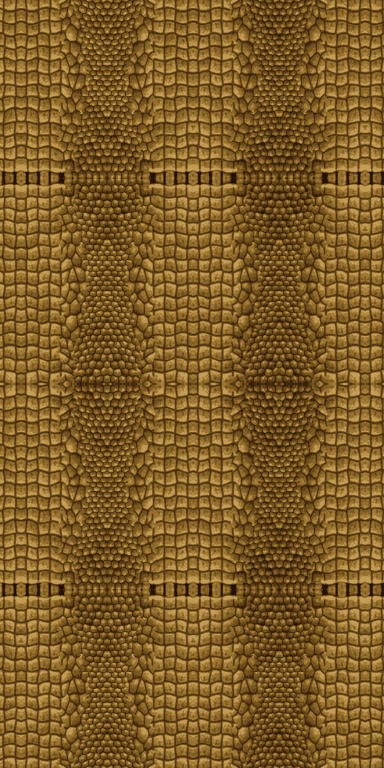
This texture is drawn by a WebGL 2 fragment shader. Its source:

```glsl
#version 300 es
precision highp float;

uniform vec2 u_resolution;
out vec4 fragColor;

vec3 hash3(vec2 cell) {
    vec3 q = vec3(dot(cell, vec2(127.1, 311.7)), dot(cell, vec2(269.5, 183.3)), dot(cell, vec2(419.2, 371.9)));
    return fract(sin(q) * 43758.5);
}

// Cellular scales: x = gap to the neighbour, yz = offset from the centre, w = random tint
vec4 scales(vec2 g, float jitter, float stagger) {
    vec2 base = floor(g);
    float nearest = 9.0, second = 9.0, tint = 0.0;
    vec2 offset = vec2(0.0);
    for (int j = -1; j <= 1; j++) {
        for (int i = -2; i <= 1; i++) {
            vec2 cell = base + vec2(i, j);
            vec3 rnd = hash3(cell);
            vec2 centre = cell + 0.5 + (rnd.xy - 0.5) * jitter;
            centre.x += stagger * mod(cell.y, 2.0);
            float d = length(g - centre);
            if (d < nearest) {
                second = nearest;
                nearest = d;
                offset = g - centre;
                tint = rnd.z;
            } else {
                second = min(second, d);
            }
        }
    }
    return vec4(second - nearest, offset, tint);
}

// Dark umber through bronze to pale gold
vec3 goldRamp(float tone) {
    vec3 c = mix(vec3(0.13, 0.07, 0.02), vec3(0.24, 0.14, 0.04), smoothstep(-0.1, 0.08, tone));
    c = mix(c, vec3(0.37, 0.25, 0.09), smoothstep(0.06, 0.24, tone));
    c = mix(c, vec3(0.47, 0.34, 0.12), smoothstep(0.22, 0.44, tone));
    c = mix(c, vec3(0.60, 0.45, 0.18), smoothstep(0.46, 0.70, tone));
    return mix(c, vec3(0.77, 0.62, 0.34), smoothstep(0.70, 0.98, tone));
}

vec3 leather(vec2 uv) {
    // Mirrored bands: across = 0 on the plates, 1 amid the beads
    float band = (uv.x - 0.503) / 0.448;
    float across = abs(band - round(band)) * 2.0;
    float along = abs(mod(uv.y - 0.232, 0.536) - 0.268) / 0.268;
    float swell = sin(along * 6.2832);
    float waist = cos(along * 6.2832);

    // Square plates, irregular flank scales and fine staggered beads
    float bend = 0.8 * across * across * swell + 0.1 * sin(across * 21.0 + along * 9.0);
    vec4 plate = scales(vec2(across * 7.5 + 0.5, along * 16.5 + bend), 0.22, 0.0);
    vec4 flank = scales(vec2(across * 9.5, along * 20.0 + bend * 2.0), 0.75, 0.5);
    float arc = swell * (6.0 * (1.0 - across) * (1.0 - across) - 1.2);
    vec4 bead = scales(vec2(across * 12.0 + 0.5, along * 34.0 + arc), 0.32, 0.5);

    // Ragged borders that follow the waist of the bead band
    float ragged = across + 0.035 * sin(along * 47.0 + 2.0 * sin(along * 19.0));
    float toFlank = smoothstep(0.44, 0.52, ragged);
    float toBead = smoothstep(0.64, 0.73, ragged + 0.06 * waist);
    vec4 s = mix(mix(plate, flank, toFlank), bead, toBead);

    // Rounded relief, glints and grooves
    float shadow = smoothstep(0.3, 0.8, across + 0.07 * waist);
    float deep = step(0.0, band) * step(band, 1.0);
    float tone = mix(0.76, 0.45 - 0.07 * deep - 0.05 * waist, shadow);
    tone += dot(s.yz, vec2(-0.22, 0.50)) + (s.w - 0.5) * 0.24;
    tone += 0.32 * smoothstep(0.32, 0.05, length(s.yz - vec2(-0.08, 0.2))) * shadow;

    // Dark keel in each plate and wrinkles beside the row seams
    float onPlate = 1.0 - toFlank;
    tone -= 0.26 * onPlate * smoothstep(0.16, 0.02, length((plate.yz + vec2(0.05, 0.15)) * vec2(1.0, 0.5)));
    tone += 0.16 * onPlate * smoothstep(0.1, 0.0, abs(abs(plate.z) - 0.34));

    // Fine creases and broad wear
    tone += 0.13 * sin(across * 84.0 + 2.0 * sin(along * 71.0)) * sin(along * 240.0 + 2.0 * sin(across * 57.0));
    tone += 0.04 * sin(uv.x * 31.0 + 2.0 * sin(uv.y * 23.0)) * sin(uv.y * 43.0 + sin(uv.x * 17.0));
    tone = mix(tone * 0.22, tone, smoothstep(0.03, 0.27, s.x));

    // Rimmed row of separate plates on the mirror line
    float reach = 1.0 - smoothstep(0.55, 0.64, across);
    float rim = smoothstep(0.012, 0.003, abs(along - 0.962));
    float gaps = smoothstep(0.957, 0.972, along) * smoothstep(0.27, 0.42, abs(plate.y));
    tone += reach * (0.4 * rim - 0.45 * gaps);
    return goldRamp(tone);
}

void main() {
    // Four samples per pixel smooth the edges
    vec3 sum = vec3(0.0);
    for (int k = 0; k < 4; k++) {
        vec2 shift = vec2(k % 2, k / 2) * 0.5 - 0.25;
        sum += leather((gl_FragCoord.xy + shift) / u_resolution);
    }
    fragColor = vec4(sum / 4.0, 1.0);
}
```
